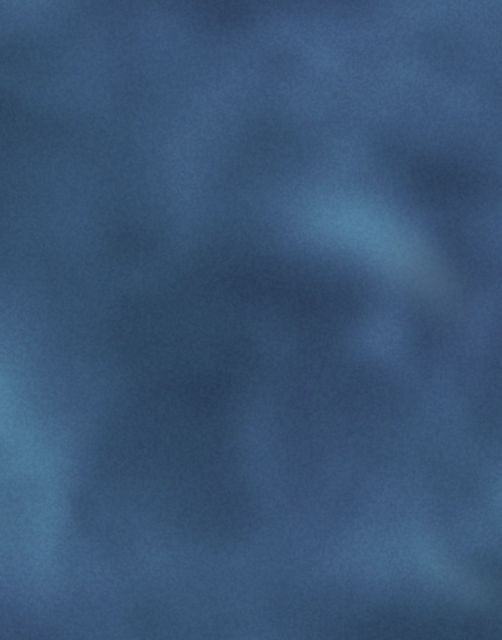
Reproduce this texture procedurally as a WebGL 2 fragment shader.

```glsl
#version 300 es
precision highp float;
// Soft blurred clouds of deep blue with pale diagonal glows and fine grain.

#define CLOUD_SCALE 4.6
#define CLOUD_CONTRAST 1.20
#define BASE_TONE 0.485
#define STREAK_ANGLE -0.60
#define STREAK_GLOW 0.64
#define SPOT_GLOW 0.36
#define HOLLOW_DEPTH 0.20
#define GRAIN_SCALE 300.0
#define GRAIN_TONE 0.15
#define GRAIN_TINT 0.016

uniform vec2 u_resolution;
out vec4 fragColor;

const vec3 DEEP = vec3(0.17, 0.25, 0.36);
const vec3 BLUE = vec3(0.24, 0.35, 0.49);
const vec3 PALE = vec3(0.32, 0.49, 0.62);
const vec3 GREY = vec3(0.34, 0.46, 0.54);

// Integer hash of a lattice cell, 0 to 1
float hash(vec2 cell) {
  uvec2 q = uvec2(ivec2(cell)) * uvec2(1597u, 3571u);
  uint n = (q.x ^ (q.y << 7)) * 747796u + q.y * 2891u + 277u;
  n = (n ^ (n >> 15)) * 739983u;
  n = (n ^ (n >> 13)) * 277803u;
  n ^= n >> 16;
  return float(n & 65535u) / 65535.0;
}

float valueNoise(vec2 p) {
  vec2 i = floor(p), f = p - i;
  f = f * f * f * (f * (f * 6.0 - 15.0) + 10.0);
  float low = mix(hash(i), hash(i + vec2(1, 0)), f.x);
  float high = mix(hash(i + vec2(0, 1)), hash(i + vec2(1, 1)), f.x);
  return mix(low, high, f.y);
}

mat2 rotation(float angle) {
  float c = cos(angle), s = sin(angle);
  return mat2(c, -s, s, c);
}

// Rotated octaves, centred on zero
float clouds(vec2 p) {
  float sum = 0.0, gain = 0.55;
  for (int i = 0; i < 3; i++) {
    sum += gain * (valueNoise(p) - 0.5);
    p = rotation(0.9) * p * 1.9 + 17.3;
    gain *= 0.5;
  }
  return sum;
}

float blob(vec2 offset, vec2 radius) {
  vec2 q = offset / radius;
  return exp(-dot(q, q));
}

void main() {
  vec2 p = gl_FragCoord.xy / u_resolution.y;

  // Gently warped cloud tone, darker at the bottom and upper left
  vec2 warp = vec2(valueNoise(p * 5.0 + 31.0), valueNoise(p * 5.0 + 57.0)) - 0.5;
  vec2 soft = p + 0.09 * warp;
  float tone = BASE_TONE + CLOUD_CONTRAST * clouds(soft * CLOUD_SCALE + 8.0);
  tone -= 0.24 * smoothstep(0.13, 0.0, p.y);
  tone -= 0.16 * blob(p - vec2(0.0, 0.83), vec2(0.14, 0.25));

  float grey = 0.0;
  for (int i = 0; i < 2; i++) {
    float k = float(i);

    // Tapering streak between two dark hollows
    vec2 centre = vec2(0.55, 0.63) + k * vec2(0.08, -0.50);
    vec2 q = rotation(STREAK_ANGLE + 0.15 * k) * (p + 0.03 * warp - centre);
    float width = clamp(0.075 - 0.18 * q.x, 0.04, 0.10);
    float strength = 1.0 - 0.45 * k;
    tone += STREAK_GLOW * strength * blob(q, vec2(0.135, width));
    tone -= HOLLOW_DEPTH * strength * blob(q - vec2(-0.10, -0.15), vec2(0.11, 0.09));
    tone -= HOLLOW_DEPTH * strength * blob(q - vec2(0.04, 0.14), vec2(0.10, 0.06));
    grey += strength * blob(q - vec2(0.13, 0.0), vec2(0.08, 0.045));

    // Round glow, larger toward the left edge
    vec2 spot = vec2(0.573 * (1.0 - k), 0.44 - 0.03 * k);
    float radius = 0.045 + 0.030 * k;
    tone += SPOT_GLOW * (1.0 + 0.25 * k) * blob(soft - spot, radius * vec2(1.0, 1.25));
  }

  // Fine brightness grain
  tone += GRAIN_TONE * (valueNoise(rotation(0.4) * p * GRAIN_SCALE) - 0.5);

  // Colour ramp with greyed streak tips
  vec3 colour = mix(DEEP, BLUE, clamp(tone * 2.0, -0.2, 1.0));
  colour = mix(colour, PALE, clamp(tone * 2.0 - 1.0, 0.0, 1.15));
  colour = mix(colour, GREY, 0.45 * clamp(grey, 0.0, 1.0));

  // Broad teal drift and faint coloured grain
  float drift = valueNoise(p * 4.0 + 91.0) - 0.5;
  colour += drift * vec3(-0.010, 0.010, -0.010);
  vec2 g = rotation(1.1) * p * GRAIN_SCALE * 0.7;
  vec3 tint = vec3(valueNoise(g + 13.0), valueNoise(g + 417.0), valueNoise(g + 823.0));
  colour += GRAIN_TINT * (tint - 0.5);

  fragColor = vec4(clamp(colour, 0.0, 1.0), 1.0);
}
```
